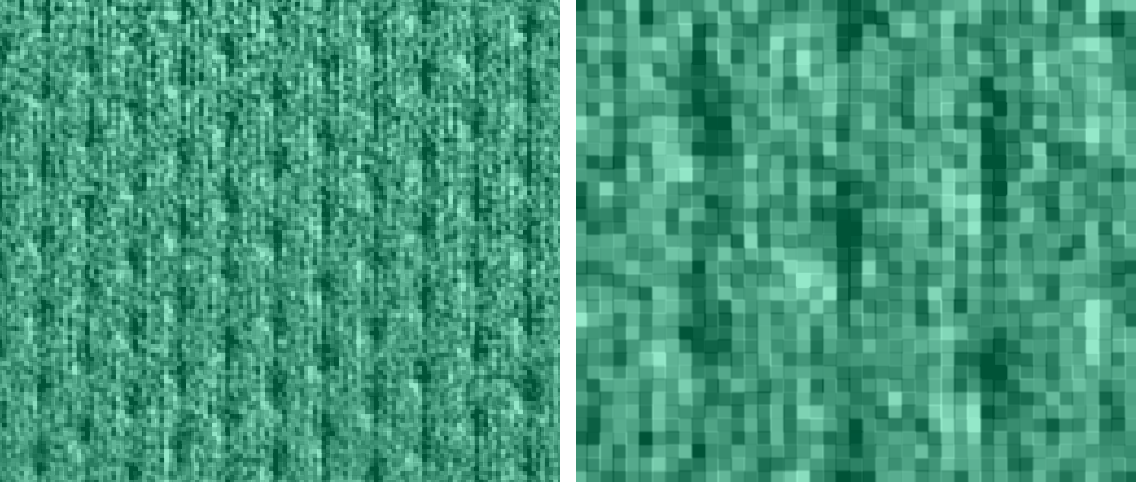
Left: the whole. Right: its middle third, enlarged.
Give the GLSL for this texture, as a WebGL 1 fragment shader.

```glsl
precision highp float;
uniform vec2 u_resolution;

#define STITCH_GRID vec2(128.0, 110.0)
#define STITCH_SOFTNESS 0.34
#define BUMPS_DOWN 6.55
#define BUMP_SHIFT 0.605
#define FINE_RIBS 5.0
#define BASE_TONE 0.51
#define GRAIN_DEPTH 0.62
#define FLECK_DEPTH 0.62
#define STREAK_DEPTH 0.36
#define SHADOW_COLOR vec3(0.05, 0.38, 0.27)
#define LIGHT_COLOR vec3(0.51, 0.84, 0.72)

const float TAU = 6.2831853;

vec2 randomGradient(vec2 cell) {
  float h = fract(sin(dot(cell, vec2(127.1, 311.7))) * 43758.55);
  return vec2(cos(h * TAU), sin(h * TAU));
}

float gradientNoise(vec2 p) {
  vec2 i = floor(p);
  vec2 f = p - i;
  vec2 w = f * f * f * (f * (f * 6.0 - 15.0) + 10.0);
  float a = dot(randomGradient(i), f);
  float b = dot(randomGradient(i + vec2(1.0, 0.0)), f - vec2(1.0, 0.0));
  float c = dot(randomGradient(i + vec2(0.0, 1.0)), f - vec2(0.0, 1.0));
  float d = dot(randomGradient(i + 1.0), f - 1.0);
  return mix(mix(a, b, w.x), mix(c, d, w.x), w.y);
}

float softSpot(vec2 offset, vec2 radius) {
  vec2 q = offset / radius;
  return exp(-dot(q, q));
}

// Columns widen to the right and lean slightly at the left.
float columnCoordinate(vec2 p) {
  float lean = 0.2 * (p.y - 0.35) * pow(1.0 - p.x, 3.0);
  return p.x * (12.65 - 1.055 * p.x) + lean;
}

// Faint grooves with staggered hollows and a lit crest beside each.
float relief(vec2 p, float column) {
  float id = floor(column + 0.5);
  float across = column - id;
  float along = p.y * BUMPS_DOWN - id * BUMP_SHIFT + 0.365;

  float groove = exp(-across * across / 0.010) * mix(0.14, 0.24, p.x);
  float hollowY = fract(along + 0.5) - 0.5;
  float hollow = softSpot(vec2(across - 0.02, hollowY), vec2(0.18, 0.21));

  float crestX = across + 0.22;
  float crestY = fract(along + 0.3) - 0.5;
  crestY -= 0.5 * crestX + 2.0 * crestX * crestX;
  float crest = softSpot(vec2(crestX, crestY), vec2(0.17, 0.13));

  return 0.42 * crest - groove - 0.42 * hollow - 0.04 * sin(TAU * across);
}

// Fine ribs broken into short, slightly diagonal stitches.
float yarn(vec2 stitch, float column) {
  float grain = gradientNoise(vec2(stitch.x * 0.53, stitch.y * 0.47 - stitch.x * 0.19));
  float fleck = gradientNoise(stitch * vec2(0.77, 0.63) + 37.3);
  float streak = gradientNoise(stitch * vec2(0.57, 0.11) + 71.9);
  float rib = cos(TAU * FINE_RIBS * column);
  return GRAIN_DEPTH * grain + FLECK_DEPTH * fleck + STREAK_DEPTH * streak - 0.1 * rib;
}

void main() {
  vec2 uv = gl_FragCoord.xy / u_resolution;
  vec2 grid = vec2(uv.x, 1.0 - uv.y) * STITCH_GRID;

  // Flatten each stitch while blending its borders.
  vec2 stitch = floor(grid) + smoothstep(STITCH_SOFTNESS, 1.0 - STITCH_SOFTNESS, fract(grid));
  vec2 p = stitch / STITCH_GRID;
  float column = columnCoordinate(p);

  // Uneven wear softens the yarn in broad patches.
  float wear = gradientNoise(p * vec2(3.3, 2.9) + 5.4);
  float contrast = 1.08 - 0.2 * p.y + 0.3 * wear;
  float tone = BASE_TONE + relief(p, column) + contrast * yarn(stitch, column);
  tone += 0.04 * wear + 0.05 * (0.5 - p.y);

  vec3 color = mix(SHADOW_COLOR, LIGHT_COLOR, clamp(tone, -0.12, 1.15));
  gl_FragColor = vec4(clamp(color, 0.0, 1.0), 1.0);
}
```
